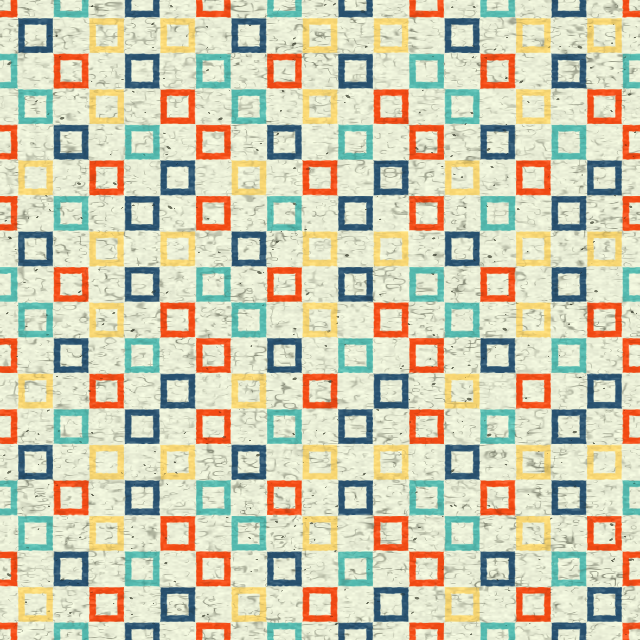
Write a WebGL 2 fragment shader that draws this pattern.

```glsl
#version 300 es
precision highp float;
// Checkerboard of hollow squares in four colours on flecked recycled paper.
// A 6 x 6 cell motif repeats three times each way; wrapped value noise
// supplies the fibres, grain and worn print, so the whole canvas tiles.

uniform vec2 u_resolution;
out vec4 fragColor;

const float CELLS = 18.0;
const float MOTIF_CELLS = 6.0;
const float OUTER_HALF = 0.485;
const float INNER_HALF = 0.305;

const vec3 PAPER = vec3(0.925, 0.943, 0.850);
const vec3 FIBRE = vec3(0.36, 0.37, 0.33);
const vec3 INKS[4] = vec3[4](
  vec3(0.96, 0.26, 0.04),   // red
  vec3(0.30, 0.72, 0.68),   // teal
  vec3(0.12, 0.29, 0.42),   // navy
  vec3(0.98, 0.84, 0.43));  // yellow

// Ink of the three squares in each motif row, from the top row down
const int MOTIF[18] = int[18](
  0, 1, 2,  2, 3, 3,  1, 0, 2,
  1, 3, 0,  0, 2, 1,  3, 0, 2);

float hash(vec2 p) {
  return fract(sin(dot(p, vec2(127.1, 311.7))) * 43758.545);
}

// Value noise on a whole number of lattice steps, wrapping at the canvas edge
float wrapNoise(vec2 uv, vec2 steps, float seed) {
  vec2 p = uv * steps;
  vec2 i = floor(p), f = fract(p);
  f = f * f * (3.0 - 2.0 * f);
  vec2 a = mod(i, steps) + seed;
  vec2 b = mod(i + 1.0, steps) + seed;
  return mix(mix(hash(a), hash(vec2(b.x, a.y)), f.x),
             mix(hash(vec2(a.x, b.y)), hash(b), f.x), f.y);
}

// Thin broken strands along the mid-level contours of stretched noise
float strands(vec2 uv, vec2 steps, float seed) {
  float ridge = 1.0 - abs(2.0 * wrapNoise(uv, steps, seed) - 1.0);
  float patches = wrapNoise(uv, floor(steps * vec2(1.2, 0.6)), seed + 17.0);
  return smoothstep(0.70, 1.0, ridge) * smoothstep(0.42, 0.85, patches);
}

// Sparse dark flecks, each kept inside its own scatter cell
float flecks(vec2 uv, float count, float chance, float seed) {
  vec2 p = uv * count;
  vec2 id = mod(floor(p), count) + seed;
  vec2 centre = 0.3 + 0.4 * vec2(hash(id + 3.1), hash(id + 7.7));
  vec2 d = fract(p) - centre;
  d.y += d.x * (hash(id + 5.3) - 0.5);
  float size = mix(0.05, 0.11, hash(id + 9.2));
  float spot = 1.0 - smoothstep(size * 0.5, size, length(d * vec2(0.6, 1.0)));
  return spot * step(hash(id), chance);
}

float boxDistance(vec2 p, float halfSize) {
  vec2 d = abs(p) - halfSize;
  return length(max(d, 0.0)) + min(max(d.x, d.y), 0.0);
}

float fillMask(float d, float soft) {
  return 1.0 - smoothstep(-soft, soft, d);
}

float squareRing(vec2 p, float soft) {
  return fillMask(boxDistance(p, OUTER_HALF), soft)
       * (1.0 - fillMask(boxDistance(p, INNER_HALF), soft));
}

vec3 inkAt(vec2 cell) {
  ivec2 m = ivec2(mod(cell, MOTIF_CELLS));
  return INKS[MOTIF[m.y * 3 + m.x / 2]];
}

void main() {
  vec2 uv = gl_FragCoord.xy / u_resolution;

  // Paper texture
  float grain = wrapNoise(uv, vec2(210.0, 330.0), 2.0) - 0.5;
  float weave = wrapNoise(uv, vec2(90.0, 260.0), 31.0) - 0.5;
  float fibres = 0.65 * strands(uv, vec2(64.0, 150.0), 5.0)
               + 0.50 * strands(uv, vec2(100.0, 210.0), 43.0);
  fibres *= 0.45 + 0.8 * wrapNoise(uv, vec2(14.0, 20.0), 71.0);
  float spots = max(flecks(uv, 36.0, 0.06, 11.0), flecks(uv, 60.0, 0.08, 23.0));

  // Squares centred on lattice points, filling alternate cells
  vec2 grid = vec2(uv.x, 1.0 - uv.y) * CELLS + 0.5;
  vec2 cell = floor(grid);
  vec2 local = fract(grid) - 0.5 + 0.025 * vec2(weave, grain);
  float soft = max(0.025, 0.75 * CELLS / min(u_resolution.x, u_resolution.y));
  float occupied = 1.0 - mod(cell.x + cell.y, 2.0);
  float ring = squareRing(local, soft) * occupied;

  // Worn print, then fibres and flecks over everything
  float wear = 0.05 + 0.16 * max(weave + grain, 0.0);
  vec3 color = mix(PAPER, inkAt(cell), ring * (1.0 - wear));
  color *= 1.0 + 0.07 * grain + 0.06 * weave;
  color = mix(color, color * FIBRE, min(fibres, 0.85) * mix(0.75, 0.28, ring));
  color = mix(color, color * FIBRE, spots * mix(0.85, 0.4, ring));
  fragColor = vec4(clamp(color, 0.0, 1.0), 1.0);
}
```
